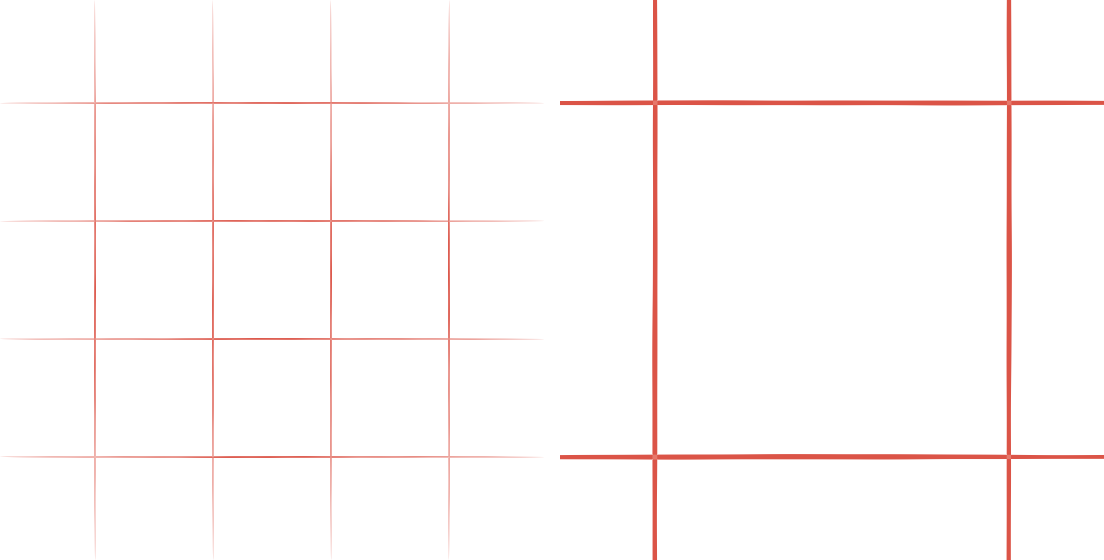
Left, the full canvas; right, a detail of the centre.
This pattern is drawn by a Shadertoy shader. Its source:

```glsl
// Four by four grid of thin red brush strokes on white, tapering towards the canvas edges.

const vec3  PAPER       = vec3(1.0);
const vec3  INK         = vec3(0.86, 0.33, 0.28);
const vec3  CROSSING    = vec3(0.90, 0.47, 0.42);  // paler ink where strokes meet
const float SPACING     = 0.2107;   // distance between strokes, in canvas heights
const float LINES       = 4.0;      // strokes in each direction
const float HALF_WIDTH  = 0.00155;  // half thickness at the middle of a stroke
const float TAPER       = 0.6;      // how quickly strokes thin towards their tips
const float WOBBLE      = 0.00022;  // sideways drift of a stroke
const float ROUGHNESS   = 0.13;     // relative variation of thickness

float hash(float n) {
    return fract(sin(n * 91.345) * 4375.85);
}

// Layered sines, roughly -1 to 1
float waver(float x, float seed) {
    float phase = 6.2832 * hash(seed);
    return 0.5 * sin(x * 9.0 + phase)
         + 0.3 * sin(x * 23.0 + phase * 2.3)
         + 0.2 * sin(x * 57.0 + phase * 4.1);
}

// Coverage of the nearest stroke: across is measured over the strokes,
// along runs down their length, both from the canvas centre.
float strokes(float across, float along, float halfLength, float seed, float pixel) {
    float index = clamp(floor(across / SPACING), -0.5 * LINES, 0.5 * LINES - 1.0);
    float id = seed + index;
    float offset = across - (index + 0.5) * SPACING;
    offset -= WOBBLE * waver(along, id);

    // Spindle profile with a slightly shifted belly and uneven edges
    float s = along / halfLength;
    float shift = 0.12 * (hash(id + 7.0) - 0.5) * (1.0 - s * s);
    float profile = pow(max(1.0 - abs(s + shift), 0.0), TAPER);
    float halfWidth = HALF_WIDTH * profile * (1.0 + ROUGHNESS * waver(along * 1.7, id + 3.0));

    // Exact box coverage keeps lines thinner than a pixel smooth
    float upper = min(offset + 0.5 * pixel, halfWidth);
    float lower = max(offset - 0.5 * pixel, -halfWidth);
    return clamp((upper - lower) / pixel, 0.0, 1.0);
}

void mainImage(out vec4 fragColor, in vec2 fragCoord) {
    float pixel = 1.0 / iResolution.y;
    vec2 p = (fragCoord - 0.5 * iResolution.xy) * pixel;
    vec2 halfSize = 0.5 * iResolution.xy * pixel;

    float vertical   = strokes(p.x, p.y, halfSize.y, 11.0, pixel);
    float horizontal = strokes(p.y, p.x, halfSize.x, 37.0, pixel);

    // Join both directions and lighten the overlaps
    float cover = max(vertical, horizontal);
    vec3 ink = mix(INK, CROSSING, vertical * horizontal);
    fragColor = vec4(mix(PAPER, ink, cover), 1.0);
}
```
